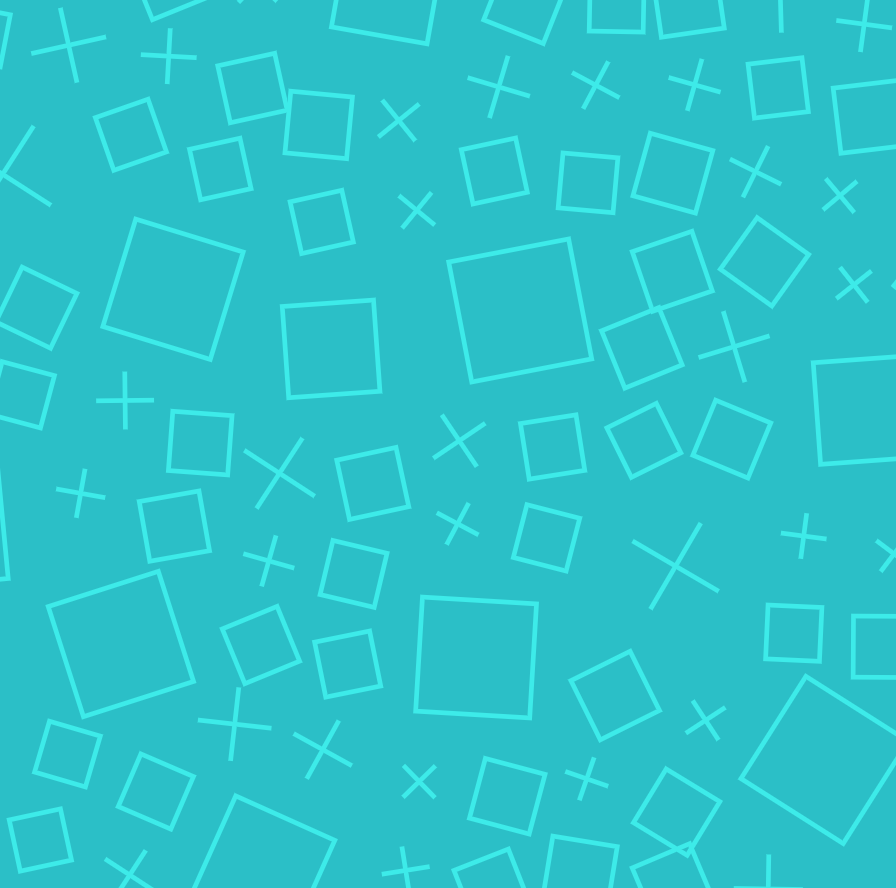
Reproduce this pattern procedurally as a Shadertoy shader.

```glsl
// Scattered outlined squares and thin crosses on a flat turquoise ground.
// Staggered columns of cells each hold one large shape or a twisted ring
// of four small ones, drawn from distance functions.

const vec3 GROUND = vec3(0.17, 0.75, 0.78);
const vec3 LINE = vec3(0.24, 0.92, 0.915);
const float CELLS = 5.0;          // cells per canvas height
const float HALF_LINE = 0.0132;   // half stroke width, in cells
const float FIELD_TILT = 0.13;    // slant of the whole layout

float hash(vec2 p, float salt) {
    return fract(sin(dot(p, vec2(127.1, 311.7)) + salt * 74.7) * 43758.545);
}

vec2 rotate(vec2 p, float angle) {
    float c = cos(angle), s = sin(angle);
    return vec2(c * p.x - s * p.y, s * p.x + c * p.y);
}

// Square outline with mitred corners
float squareOutline(vec2 p, float halfSide, float halfLine) {
    vec2 a = abs(p);
    return abs(max(a.x, a.y) - halfSide) - halfLine;
}

// Two crossing bars with flat ends
float crossBars(vec2 p, float arm, float halfLine) {
    vec2 a = abs(p);
    return max(min(a.x, a.y) - halfLine, max(a.x, a.y) - arm);
}

// One square or cross with a random size and direction
float shape(vec2 p, vec2 id, float squareShare, vec2 sideRange, vec2 armRange, float squareTurn) {
    float size = hash(id, 1.0);
    float turn = hash(id, 2.0) * 2.0 - 1.0;
    if (hash(id, 3.0) < squareShare) {
        float halfSide = mix(sideRange.x, sideRange.y, size);
        return squareOutline(rotate(p, turn * squareTurn), halfSide, HALF_LINE);
    }
    // Short crosses are more common than long ones
    float arm = mix(armRange.x, armRange.y, size * size);
    return crossBars(rotate(p, turn * 0.785), arm, HALF_LINE);
}

// Contents of one cell, with p measured from the cell centre
float cellShapes(vec2 p, vec2 cell) {
    float pick = fract(dot(cell, vec2(0.755, 0.57)) + 0.3 * hash(cell, 4.0));
    if (pick < 0.42) {
        vec2 jitter = vec2(hash(cell, 5.0), hash(cell, 6.0)) - 0.5;
        return shape(p - 0.1 * jitter, cell, 0.82,
                     vec2(0.25, 0.35), vec2(0.25, 0.34), 0.45);
    }
    float d = 1e3;
    float twist = (hash(cell, 7.0) - 0.5) * 0.55;
    for (int i = 0; i < 4; i++) {
        vec2 corner = vec2(i % 2, i / 2) - 0.5;
        vec2 id = cell * 2.0 + corner + 40.5;
        vec2 jitter = vec2(hash(id, 8.0), hash(id, 9.0)) - 0.5;
        vec2 centre = rotate(corner * 0.51, twist) + 0.06 * jitter;
        d = min(d, shape(p - centre, id, 0.45,
                         vec2(0.145, 0.19), vec2(0.125, 0.25), 0.6));
    }
    return d;
}

// Nearest stroke over the neighbouring staggered cells
float field(vec2 p) {
    float d = 1e3;
    float column = floor(p.x);
    for (int i = -1; i <= 1; i++) {
        float x = column + float(i);
        float stagger = hash(vec2(x, 3.0), 10.0);
        float row = floor(p.y - stagger);
        for (int j = -1; j <= 1; j++) {
            vec2 cell = vec2(x, row + float(j));
            vec2 centre = cell + vec2(0.5, 0.5 + stagger);
            d = min(d, cellShapes(p - centre, cell));
        }
    }
    return d;
}

void mainImage(out vec4 fragColor, in vec2 fragCoord) {
    vec2 uv = fragCoord / iResolution.y;
    float d = field(rotate(uv * CELLS, FIELD_TILT));

    // Smooth the edge over one pixel
    float pixel = CELLS / iResolution.y;
    float ink = clamp(0.5 - d / pixel, 0.0, 1.0);
    fragColor = vec4(mix(GROUND, LINE, ink), 1.0);
}
```
